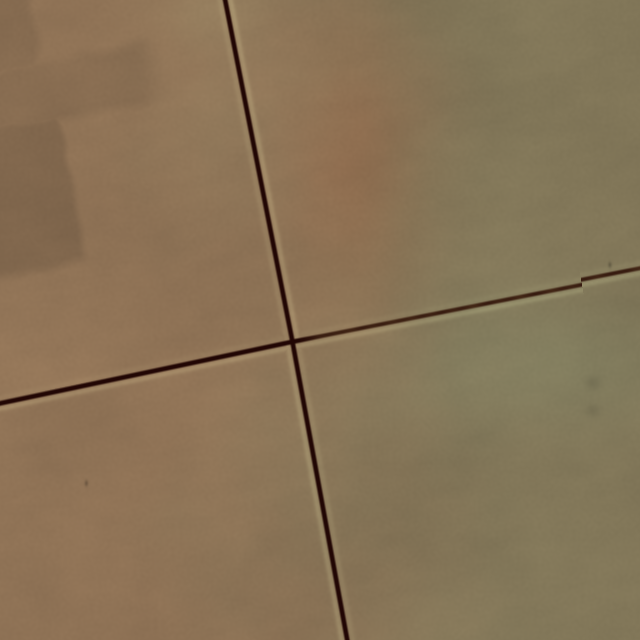
This texture is drawn by a WebGL 2 fragment shader. Its source:

```glsl
#version 300 es
precision highp float;

#define TILE_PITCH 1.3
#define TILE_ANGLE 0.1946
#define CROSSING vec2(0.457, 0.466)
#define JOINT_HALF 0.0036
#define JOINT_SOFT 0.0022
#define ROW_SLIP 0.0078
#define SLIP_AT 0.461
#define MOTTLE 0.055
#define WARM_CLAY vec3(0.565, 0.452, 0.338)
#define OLIVE_CLAY vec3(0.505, 0.462, 0.345)
#define GROUT_DARK vec3(0.13, 0.025, 0.015)
#define GROUT_BROWN vec3(0.27, 0.16, 0.09)

uniform vec2 u_resolution;
out vec4 fragColor;

vec2 hash2(vec2 p) {
  vec3 q = fract(p.xyx * vec3(0.1031, 0.1030, 0.0973));
  q += dot(q, q.yzx + 33.33);
  return fract((q.xx + q.yz) * q.zy);
}

float cornerSlope(vec2 cell, vec2 offset) {
  return dot(hash2(cell) * 2.0 - 1.0, offset);
}

float gradientNoise(vec2 p) {
  vec2 i = floor(p), f = fract(p), e = vec2(1.0, 0.0);
  vec2 w = f * f * f * (f * (f * 6.0 - 15.0) + 10.0);
  float low = mix(cornerSlope(i, f), cornerSlope(i + e, f - e), w.x);
  float high = mix(cornerSlope(i + e.yx, f - e.yx), cornerSlope(i + 1.0, f - 1.0), w.x);
  return mix(low, high, w.y);
}

float fbm(vec2 p) {
  float sum = 0.0, amp = 0.6;
  for (int k = 0; k < 5; k++) {
    sum += amp * gradientNoise(p);
    p = mat2(1.6, 1.2, -1.2, 1.6) * p + 7.3;
    amp *= 0.55;
  }
  return sum;
}

// Signed distance to the nearest line of a repeated joint
float jointDistance(float x) {
  return (fract(x / TILE_PITCH + 0.5) - 0.5) * TILE_PITCH;
}

float band(float x, float lo, float hi, float soft) {
  return smoothstep(lo - soft, lo + soft, x) * (1.0 - smoothstep(hi - soft, hi + soft, x));
}

float blob(vec2 p, vec2 centre, vec2 radius) {
  vec2 d = (p - centre) / radius;
  return exp(-dot(d, d));
}

// Clay gradient, cloudy mottling and faint wiped streaks
vec3 claySurface(vec2 uv, vec2 tile) {
  vec2 tileId = floor(tile / TILE_PITCH);
  float cloud = fbm(uv * 4.0 + tileId * 5.7 + 11.0);
  float hueShift = fbm(uv * 3.0 + 31.0);
  float olive = smoothstep(0.18, 0.85, uv.x + 0.08 * (uv.y - 0.5) + hueShift * 0.3);
  vec3 clay = mix(WARM_CLAY, OLIVE_CLAY, olive);
  clay *= 1.0 + MOTTLE * 2.0 * cloud + 0.025 * gradientNoise(tile * vec2(16.0, 42.0));
  clay += 0.012 * gradientNoise(uv * 150.0) * vec3(1.0, 0.95, 0.85);
  clay += vec3(0.035, -0.015, -0.02) * blob(uv, vec2(0.56, 0.74), vec2(0.10, 0.22));
  clay += vec3(0.012, 0.036, 0.03) * blob(uv, vec2(0.82, 0.43), vec2(0.28, 0.10));
  clay += vec3(0.03, 0.035, 0.025) * blob(uv, vec2(0.33, 0.98), vec2(0.10, 0.05));
  return clay;
}

// Square-edged worn areas aligned to the tile
float wornPatch(vec2 tile) {
  vec2 t = tile + 0.012 * vec2(gradientNoise(tile * 18.0), gradientNoise(tile * 18.0 + 9.0));
  float side = band(t.x, -0.7, -0.29, 0.008) * band(t.y, 0.185, 0.42, 0.012);
  float top = band(t.x, -0.7, -0.13, 0.03) * band(t.y, 0.41, 0.505, 0.012);
  float corner = band(t.x, -0.7, -0.30, 0.01) * band(t.y, 0.50, 0.7, 0.012);
  return max(max(side, top * 0.65), corner * 0.7);
}

// Small stains in a column, plus two flecks
float stains(vec2 uv) {
  float s = 0.0;
  for (int k = 0; k < 2; k++) {
    float n = float(k);
    s += 0.09 * blob(uv, vec2(0.927, 0.358 + 0.043 * n), vec2(0.012, 0.011));
    s += 0.22 * blob(uv, vec2(0.135, 0.245) + n * vec2(0.818, 0.341), vec2(0.003, 0.005));
  }
  return s;
}

void main() {
  vec2 uv = gl_FragCoord.xy / u_resolution;
  float soft = max(JOINT_SOFT, 0.7 / min(u_resolution.x, u_resolution.y));
  float c = cos(TILE_ANGLE), s = sin(TILE_ANGLE);
  vec2 tile = mat2(c, -s, s, c) * (uv - CROSSING);

  // Joints bend slightly at the crossing; the row joint slips once
  vec2 bent = tile - 0.013 * min(tile.yx, 0.0);
  float slipped = step(SLIP_AT, tile.x);
  bent.y -= ROW_SLIP * slipped;
  vec2 d = vec2(jointDistance(bent.x), jointDistance(bent.y));

  vec3 color = claySurface(uv, tile);
  color *= 1.0 - 0.11 * wornPatch(tile) - stains(uv);

  // Pale rims beside the joints, stronger on the worn side
  vec2 rim = exp(-pow((abs(d) - 0.0085) / 0.0045, vec2(2.0)));
  rim *= 0.65 + 0.35 * vec2(d.x * tile.y > 0.0 ? 1.0 : -0.3, sign(-d.y));
  color += vec3(0.07, 0.08, 0.06) * max(rim.x, rim.y);

  // Grout: dark core, browner and thinner along the right row
  float faded = smoothstep(0.0, 0.06, tile.x);
  vec2 halfWidth = vec2(JOINT_HALF, JOINT_HALF - 0.0006 * faded);
  vec2 grout = 1.0 - smoothstep(halfWidth - soft, halfWidth + soft, abs(d));
  vec3 rowColor = mix(GROUT_DARK, GROUT_BROWN, faded * (0.75 + 0.4 * gradientNoise(tile * 40.0)));
  color = mix(color, rowColor, grout.y);
  color = mix(color, GROUT_DARK, grout.x);
  fragColor = vec4(clamp(color, 0.0, 1.0), 1.0);
}
```
